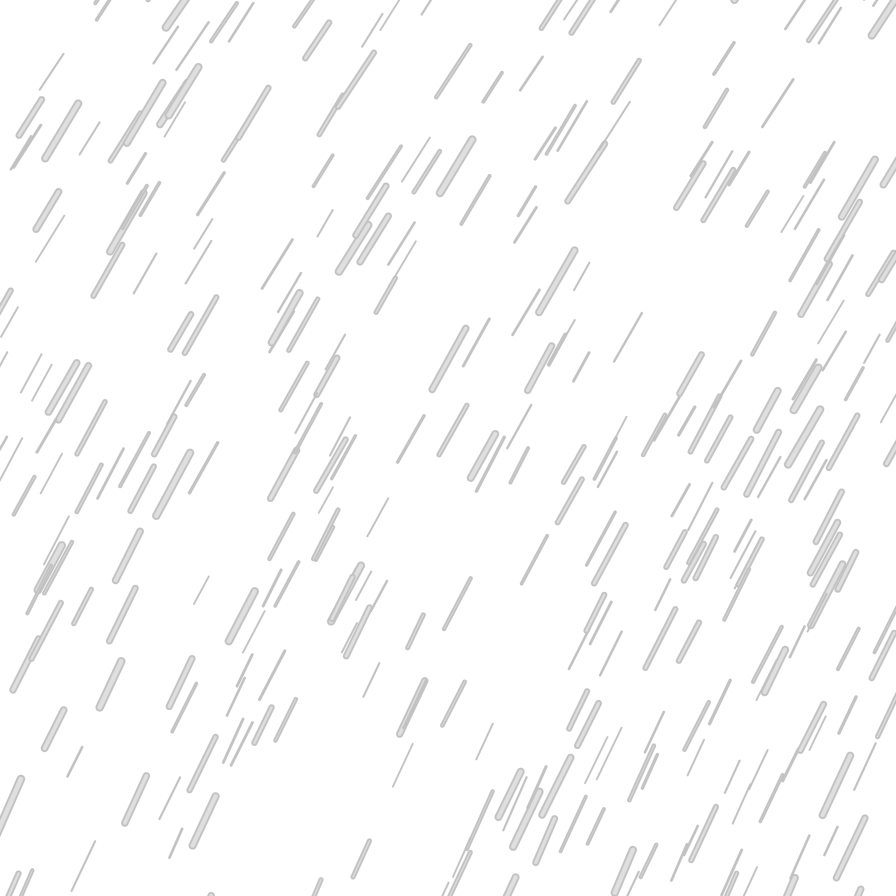
A Shadertoy shader for this pattern:

```glsl
// Slanted grey rain streaks with rounded ends and pale cores on white.

const vec3 PAPER = vec3(1.0);
const vec3 RIM = vec3(0.755);
const vec3 CORE = vec3(0.875);

const float CELLS = 10.0;        // grid cells across the canvas
const int STREAKS_PER_CELL = 6;  // candidates in each cell

// Three random values in 0..1 from a 3D seed.
vec3 hash3(vec3 p) {
    p = fract(p * vec3(0.1031, 0.1030, 0.0973));
    p += dot(p, p.yxz + 33.33);
    return fract((p.xxy + p.yxx) * p.zyx);
}

vec2 gradientAt(vec2 cell) {
    float angle = 6.2832 * hash3(vec3(cell + 50.0, 7.0)).x;
    return vec2(cos(angle), sin(angle));
}

// Gradient noise, roughly -0.7..0.7.
float gradientNoise(vec2 p) {
    vec2 i = floor(p);
    vec2 f = p - i;
    vec2 u = f * f * f * (f * (f * 6.0 - 15.0) + 10.0);
    vec2 e = vec2(1.0, 0.0);
    float low = mix(dot(gradientAt(i), f),
                    dot(gradientAt(i + e.xy), f - e.xy), u.x);
    float high = mix(dot(gradientAt(i + e.yx), f - e.yx),
                     dot(gradientAt(i + e.xx), f - e.xx), u.x);
    return mix(low, high, u.y);
}

// Signed distance to a capsule centred on the origin.
float capsule(vec2 p, vec2 dir, float halfLength, float radius) {
    float along = clamp(dot(p, dir), -halfLength, halfLength);
    return length(p - dir * along) - radius;
}

// Streaks stand steeper near the bottom of the canvas.
vec2 streakDirection(float height, float jitter) {
    float angle = mix(1.15, 0.99, height) + 0.05 * (jitter - 0.5);
    return vec2(cos(angle), sin(angle));
}

// Paints one streak over the given colour: dark rim, lighter core.
vec3 paintStreak(vec3 base, float dist, float pixel) {
    float cover = 1.0 - smoothstep(-0.75, 0.75, dist / pixel);
    float core = smoothstep(0.0012, 0.0030, -dist);
    return mix(base, mix(RIM, CORE, core), cover);
}

// Paints all candidate streaks whose centres lie in one cell.
vec3 paintCell(vec3 color, vec2 uv, vec2 cell, float pixel) {
    for (int k = 0; k < STREAKS_PER_CELL; k++) {
        vec3 place = hash3(vec3(cell + 20.0, float(k) * 3.7 + 1.3));
        vec3 shape = hash3(vec3(cell + 90.0, float(k) * 5.3 + 2.9));
        vec2 center = (cell + place.xy) / CELLS;

        // Uneven density gathers streaks into loose groups.
        float density = 0.48 + 0.75 * gradientNoise(center * 5.0);
        if (place.z > density) continue;

        float size = pow(shape.x, 1.8);
        float radius = mix(0.0010, 0.0048, size);
        float halfLength = mix(0.016, 0.032, shape.y) + 0.009 * size;
        vec2 dir = streakDirection(center.y, shape.z);
        float dist = capsule(uv - center, dir, halfLength, radius);
        color = paintStreak(color, dist, pixel);
    }
    return color;
}

void mainImage(out vec4 fragColor, in vec2 fragCoord) {
    vec2 uv = fragCoord / iResolution.y;
    float pixel = 1.0 / iResolution.y;
    vec2 home = floor(uv * CELLS);

    // Fixed cell order keeps the overlaps consistent between pixels.
    vec3 color = PAPER;
    for (int y = -1; y <= 1; y++) {
        for (int x = -1; x <= 1; x++) {
            color = paintCell(color, uv, home + vec2(x, y), pixel);
        }
    }
    fragColor = vec4(color, 1.0);
}
```
